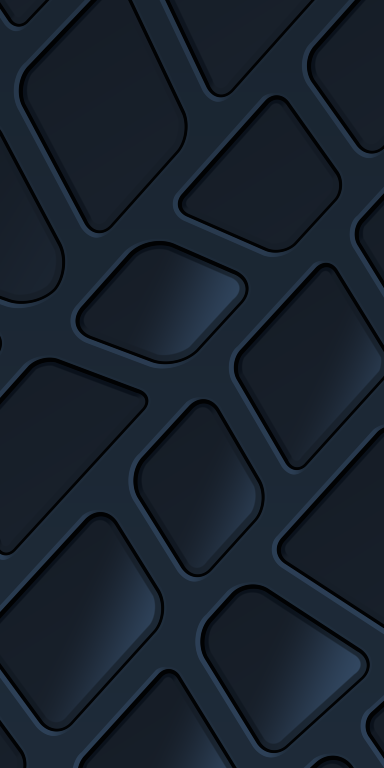
Give the GLSL for this background, as a Shadertoy shader.

```glsl
// Dark blue frame with rounded, recessed angular panels, lit rims and soft glows
#define SEED 7.0
#define STRIP 0.44
#define PIECE 0.47
#define HALF_GAP 0.039
#define RIM_WIDTH 0.013
#define GLOW_REACH 0.25
#define FRAME_COLOR vec3(0.110, 0.157, 0.208)
#define PANEL_COLOR vec3(0.090, 0.120, 0.160)
#define RIM_COLOR vec3(0.180, 0.257, 0.350)
#define GLOW_COLOR vec3(0.200, 0.287, 0.390)
#define GROOVE_COLOR vec3(0.005, 0.007, 0.013)
#define LIP_COLOR vec3(0.040, 0.068, 0.105)

// Axes along the strips (rising right) and across them (falling right)
const mat2 AXES = mat2(0.695, 0.719, 0.719, -0.695);

vec2 hash2(vec2 cell) {
    vec3 q = fract(vec3(cell.xyx + SEED) * vec3(0.1031, 0.1030, 0.0973));
    q += dot(q, q.yzx + 33.33);
    return fract((q.xx + q.yz) * q.zy);
}

// Lines are (signed distance, normal); distance grows along the normal
vec3 stripLine(vec2 q, float k) {
    vec2 h = hash2(vec2(k, 91.0)) - 0.5;
    vec2 n = normalize(vec2(-0.19 * h.y, 1.0));
    return vec3(dot(q - vec2(0.0, STRIP * (k + 0.24 * h.x)), n), n);
}

float pieceShift(float k) {
    return 0.47 * k + 0.3 * hash2(vec2(k, 57.0)).x;
}

// Cross lines lean either way, so panels become kites, wedges and triangles
vec3 crossLine(vec2 q, float k, float j) {
    vec2 h = hash2(vec2(k, j));
    float lean = (h.x < 0.5 ? -1.0 : 1.0) * mix(0.12, 0.50, fract(h.x * 2.0));
    vec2 n = normalize(vec2(1.0, -lean));
    vec2 middle = vec2(PIECE * (j + pieceShift(k) + 0.26 * (h.y - 0.5)), STRIP * (k + 0.5));
    return vec3(dot(q - middle, n), n);
}

vec2 findCell(vec2 q) {
    float k = floor(q.y / STRIP);
    if (stripLine(q, k).x < 0.0) k -= 1.0;
    else if (stripLine(q, k + 1.0).x > 0.0) k += 1.0;
    float j = floor(q.x / PIECE - pieceShift(k));
    if (crossLine(q, k, j).x < 0.0) j -= 1.0;
    else if (crossLine(q, k, j + 1.0).x > 0.0) j += 1.0;
    return vec2(k, j);
}

// Depth inside the rounded panel (negative on the frame) and its outward normal
float panelDepth(vec2 q, vec2 cell, out vec2 outward) {
    float corner = mix(0.038, 0.075, hash2(cell + 23.0).y);
    float nearest = 1e5, sum = 0.0;
    vec2 pull = vec2(0.0);
    for (int i = 0; i < 4; i++) {
        float side = float(i & 1);
        float facing = 1.0 - 2.0 * side;
        vec3 line = i < 2 ? stripLine(q, cell.x + side) : crossLine(q, cell.x, cell.y + side);
        float edge = facing * line.x - HALF_GAP;
        float u = max(corner - edge, 0.0);
        nearest = min(nearest, edge);
        sum += u * u;
        pull -= facing * u * line.yz;
    }
    outward = AXES * (pull / max(length(pull), 1e-5));
    if (sum <= 0.0) return nearest;
    float slope = length(pull) / sqrt(sum);
    return (corner - sqrt(sum)) / max(slope, 0.55);
}

void mainImage(out vec4 fragColor, in vec2 fragCoord) {
    vec2 p = fragCoord / iResolution.x;
    float height = fragCoord.y / iResolution.y;
    float aa = 0.6 / iResolution.x;

    vec2 q = (p - vec2(0.5, 1.0)) * AXES;
    vec2 cell = findCell(q);
    vec2 center = vec2(PIECE * (cell.y + 0.5 + pieceShift(cell.x)), STRIP * (cell.x + 0.5));
    vec2 local = AXES * (q - center);
    vec2 outward;
    float depth = panelDepth(q, cell, outward);
    float topLeft = 0.5 + 0.5 * dot(outward, vec2(-0.6, 0.8));

    // Frame, with a lit rim on the sides facing lower left
    vec3 color = FRAME_COLOR * mix(1.06, 0.92, height);
    float lit = smoothstep(-0.35, 0.75, dot(outward, vec2(-0.93, -0.37)));
    float rim = smoothstep(-aa, aa, depth + RIM_WIDTH * (0.45 + 0.55 * lit));
    color = mix(color, RIM_COLOR, rim * (0.15 + 0.80 * lit) * mix(1.0, 0.65, height));

    // Panel floor, glowing toward its right end in some cells
    float strength = smoothstep(0.25, 0.60, hash2(cell + 41.0).x);
    strength *= 1.0 - smoothstep(1.15, 1.45, p.y - local.y);
    float along = dot(local, vec2(0.92, -0.39));
    float glow = strength * smoothstep(-0.03, GLOW_REACH, along);
    vec3 bed = PANEL_COLOR * (1.0 + 0.25 * dot(local, vec2(0.5, -0.8)));
    bed = mix(bed, GLOW_COLOR, glow);

    // Black groove and the shaded lip between groove and floor
    float grooveWidth = mix(0.007, 0.012, topLeft);
    float lipWidth = mix(0.017, 0.008, topLeft);
    vec3 lipBase = mix(PANEL_COLOR * 0.97, LIP_COLOR, smoothstep(0.35, 0.75, topLeft));
    vec3 lip = mix(lipBase, FRAME_COLOR, min(glow * 1.3, 1.0));
    vec3 inside = mix(GROOVE_COLOR, lip, smoothstep(-aa, aa, depth - grooveWidth));
    float bedMask = smoothstep(-aa, aa * 2.0, depth - grooveWidth - lipWidth);
    inside = mix(inside, bed, bedMask);

    color = mix(color, inside, smoothstep(-aa, aa, depth));
    fragColor = vec4(color, 1.0);
}
```
